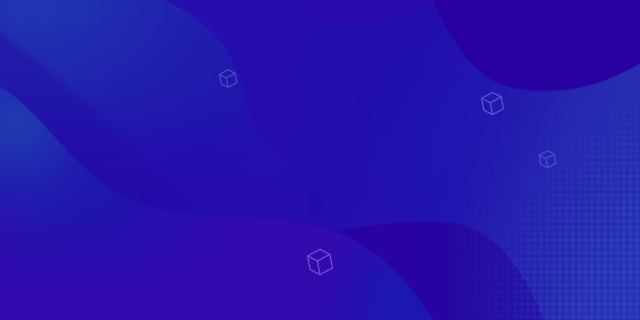
This background is drawn by a Shadertoy shader. Its source:

```glsl
// Antialiased coverage, 1 where d is negative
float fill(float d) {
    float px = 1.0 / iResolution.y;
    return 1.0 - smoothstep(-px, px, d);
}

// Round falloff around a centre
float glow(vec2 p, vec2 centre, vec2 size) {
    vec2 q = (p - centre) / size;
    return exp(-dot(q, q));
}

float segment(vec2 p, vec2 a, vec2 b) {
    vec2 ab = b - a;
    return length(p - a - ab * clamp(dot(p - a, ab) / dot(ab, ab), 0.0, 1.0));
}

// Distance to the visible edges of a tilted wire cube
float wireCube(vec2 p, vec2 centre, float size) {
    vec2 axes[3] = vec2[3](vec2(-0.77, 0.39), vec2(0.97, 0.52), vec2(0.2, -1.06));
    vec2 q = (p - centre) / size - vec2(-0.2, 0.06);
    float d = 1e3;
    for (int i = 0; i < 3; i++) {
        vec2 a = axes[i];
        d = min(d, segment(q, vec2(0.0), a));
        d = min(d, segment(q, a, a + axes[(i + 1) % 3]));
        d = min(d, segment(q, a, a + axes[(i + 2) % 3]));
    }
    return d * size;
}

// Halftone grid with dots of the given radius in cell units
float halftone(vec2 p, float radius) {
    float cell = 0.02;
    vec2 q = (fract(p / cell) - 0.5) * cell;
    return fill(length(q) - radius * cell);
}

void mainImage(out vec4 fragColor, in vec2 fragCoord) {
    vec2 p = fragCoord / iResolution.y;
    p.x *= 2.0 * iResolution.y / iResolution.x;

    // Base gradient with bluer corners
    vec3 col = vec3(0.145, 0.05, 0.68);
    col = mix(col, vec3(0.125, 0.07, 0.69), glow(p, vec2(1.4, 0.55), vec2(0.3, 0.4)));
    col = mix(col, vec3(0.145, 0.18, 0.69), smoothstep(1.25, 2.0, p.x + 0.25 * (0.5 - p.y)));
    col += vec3(0.004, 0.004, 0.003) * sin(14.0 * (p.x - 0.55 * p.y));

    // Fading fold at the upper left
    float u = 0.7 - p.y;
    float foldEdge = p.x - (0.765 + 0.25 * u + 6.5 * u * u * u);
    vec3 foldColor = mix(vec3(0.125, 0.08, 0.675), vec3(0.125, 0.2, 0.69),
                         glow(p, vec2(0.1, 1.05), vec2(0.5, 0.4)));
    col = mix(col, foldColor, fill(foldEdge) * smoothstep(0.4, 0.75, p.y));
    float band = 1.0 - smoothstep(-0.03, 0.03, p.y - 0.9 + 0.75 * p.x + 0.3 * p.x * p.x);
    col = mix(col, vec3(0.135, 0.04, 0.64), 0.5 * band * (1.0 - smoothstep(0.4, 0.8, p.x)));

    // Shallow bowl on the top edge
    float bowlX = p.x - 1.12;
    col = mix(col, vec3(0.17, 0.035, 0.67), 0.7 * fill(0.93 + 0.8 * bowlX * bowlX - p.y));

    // Dark lobe at the upper right
    float lobeX = p.x - 1.71;
    float lobeY = 0.716 + (lobeX > 0.0 ? 1.02 * lobeX * lobeX : 5.6 * pow(-lobeX, 2.9));
    col = mix(col, vec3(0.165, 0.005, 0.63), fill((lobeY - p.y) * 0.8));

    // Dark hill at the bottom
    float hillX = p.x - 1.33;
    float hillY = 0.307 - (hillX < 0.0 ? 0.4 * hillX * hillX : 5.3 * pow(hillX, 2.87));
    vec3 hillColor = mix(vec3(0.155, 0.01, 0.63), vec3(0.14, 0.08, 0.66),
                         smoothstep(1.3, 1.7, p.x));
    col = mix(col, hillColor, fill((p.y - hillY) * 0.7));

    // Halftone fields
    float slope = dot(p - vec2(1.38, 0.4), vec2(0.56, -0.83));
    float dots = smoothstep(-0.1, 0.5, slope) * smoothstep(1.34, 1.85, p.x)
               * (1.0 - fill(lobeY - p.y));
    col += vec3(0.04, 0.055, 0.035) * sqrt(dots) * halftone(p, 0.16 + 0.24 * dots);
    float cornerDots = glow(p, vec2(0.1, 1.0), vec2(0.25, 0.12));
    col += vec3(0.015, 0.025, 0.015) * cornerDots * halftone(p, 0.28);

    // Large wave at the lower left
    float waveY = 0.32 + 0.5 / (1.0 + exp((p.x - 0.173) / 0.113))
                - 1.085 * pow(max(p.x - 0.65, 0.0), 3.48);
    vec3 waveColor = vec3(0.205, 0.035, 0.68);
    waveColor = mix(waveColor, vec3(0.12, 0.08, 0.68), glow(p, vec2(0.25, 0.42), vec2(0.4, 0.25)));
    waveColor = mix(waveColor, vec3(0.115, 0.22, 0.69), glow(p, vec2(0.05, 0.62), vec2(0.2, 0.2)));
    waveColor = mix(waveColor, vec3(0.11, 0.09, 0.69), smoothstep(0.9, 1.25, p.x - 0.3 * p.y));
    col = mix(col, waveColor, fill((p.y - waveY) * 0.75));

    // Wire cubes: centre, size, opacity
    vec4 cubes[4] = vec4[4](vec4(0.713, 0.755, 0.028, 0.5), vec4(1.539, 0.677, 0.035, 0.65),
                            vec4(1.711, 0.503, 0.027, 0.45), vec4(1.0, 0.182, 0.040, 0.7));
    for (int i = 0; i < 4; i++) {
        float d = wireCube(p, cubes[i].xy, cubes[i].z);
        col = mix(col, vec3(0.68, 0.62, 0.95), cubes[i].w * fill(d - 0.0012));
    }

    fragColor = vec4(col, 1.0);
}
```
